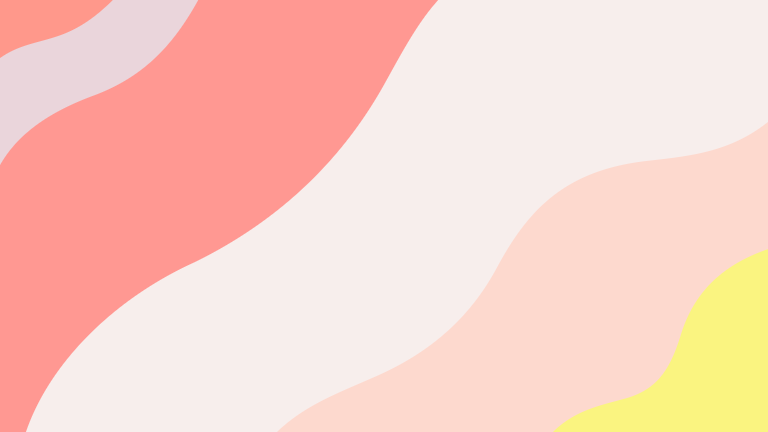
This background is drawn by a Shadertoy shader. Its source:

```glsl
const vec2 GRID = vec2(16.0, 9.0);

const vec3 CREAM  = vec3(0.970, 0.932, 0.925);
const vec3 CORAL  = vec3(1.000, 0.598, 0.573);
const vec3 SALMON = vec3(1.000, 0.595, 0.545);
const vec3 MAUVE  = vec3(0.918, 0.836, 0.860);
const vec3 PEACH  = vec3(0.993, 0.851, 0.808);
const vec3 YELLOW = vec3(0.980, 0.957, 0.500);

// Progress along the rising diagonal; every wave grows with it
float along(vec2 p) {
    return p.x + p.y;
}

vec2 bezier(vec2 a, vec2 b, vec2 c, vec2 d, float t) {
    float s = 1.0 - t;
    return s * s * s * a + 3.0 * s * t * (s * b + t * c) + t * t * t * d;
}

vec2 bezierTangent(vec2 a, vec2 b, vec2 c, vec2 d, float t) {
    float s = 1.0 - t;
    return normalize(s * s * (b - a) + 2.0 * s * t * (c - b) + t * t * (d - c));
}

// Signed distance to a rising cubic, positive on its upper left
float curveSide(vec2 p, vec2 a, vec2 b, vec2 c, vec2 d) {
    float low = 0.0;
    float high = 1.0;
    for (int i = 0; i < 18; i++) {
        float mid = 0.5 * (low + high);
        if (along(bezier(a, b, c, d, mid)) < along(p)) low = mid;
        else high = mid;
    }
    float t = 0.5 * (low + high);
    vec2 tangent = bezierTangent(a, b, c, d, t);
    vec2 offset = p - bezier(a, b, c, d, t);
    return tangent.x * offset.y - tangent.y * offset.x;
}

// Chooses the part of a wave before or after a knot
float join(vec2 p, vec2 knot, float before, float after) {
    return along(p) < along(knot) ? before : after;
}

// Two cubics meeting at d
float waveSide(vec2 p, vec2 a, vec2 b, vec2 c, vec2 d, vec2 e, vec2 f, vec2 g) {
    return join(p, d, curveSide(p, a, b, c, d), curveSide(p, d, e, f, g));
}

vec3 paint(vec3 base, vec3 ink, float side, float pixel) {
    return mix(base, ink, clamp(0.5 + side / pixel, 0.0, 1.0));
}

void mainImage(out vec4 fragColor, in vec2 fragCoord) {
    vec2 p = fragCoord / iResolution.xy * GRID;
    float pixel = GRID.y / iResolution.y;

    // Upper left waves
    vec2 coralKnot = vec2(8.02, 7.27);
    float coral = join(p, coralKnot,
        waveSide(p, vec2(0.54, 0.0), vec2(1.04, 1.46), vec2(2.40, 2.79), vec2(4.06, 3.54),
                 vec2(5.63, 4.31), vec2(7.04, 5.50), coralKnot),
        curveSide(p, coralKnot, vec2(8.38, 7.92), vec2(8.71, 8.54), vec2(9.13, 9.0)));
    float mauve = waveSide(p, vec2(0.0, 5.56), vec2(0.40, 6.27), vec2(1.13, 6.71),
        vec2(1.98, 7.02), vec2(2.98, 7.40), vec2(3.60, 8.04), vec2(4.13, 9.0));
    float salmon = waveSide(p, vec2(0.0, 7.79), vec2(0.38, 8.06), vec2(0.75, 8.10),
        vec2(1.15, 8.23), vec2(1.63, 8.38), vec2(2.0, 8.65), vec2(2.35, 9.0));

    // Lower right waves
    vec2 peachKnot = vec2(10.35, 3.42);
    float peach = join(p, peachKnot,
        waveSide(p, vec2(5.77, 0.0), vec2(6.35, 0.56), vec2(7.04, 0.81), vec2(7.81, 1.15),
                 vec2(8.96, 1.65), vec2(9.79, 2.38), peachKnot),
        waveSide(p, peachKnot, vec2(11.0, 4.63), vec2(11.77, 5.46), vec2(13.5, 5.65),
                 vec2(14.38, 5.75), vec2(15.21, 5.83), vec2(16.0, 6.46)));
    vec2 yellowKnot = vec2(14.17, 1.98);
    float yellow = join(p, yellowKnot,
        waveSide(p, vec2(11.52, 0.0), vec2(11.98, 0.46), vec2(12.54, 0.56), vec2(12.96, 0.68),
                 vec2(13.65, 0.85), vec2(13.94, 1.25), yellowKnot),
        curveSide(p, yellowKnot, vec2(14.44, 2.90), vec2(15.04, 3.48), vec2(16.0, 3.81)));

    // Layers from back to front
    vec3 color = paint(CREAM, CORAL, coral, pixel);
    color = paint(color, MAUVE, mauve, pixel);
    color = paint(color, SALMON, salmon, pixel);
    color = paint(color, PEACH, -peach, pixel);
    color = paint(color, YELLOW, -yellow, pixel);
    fragColor = vec4(color, 1.0);
}
```
